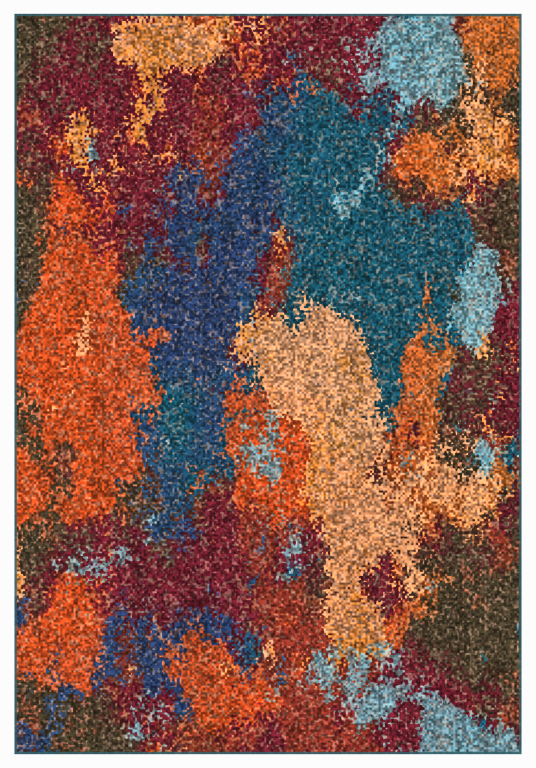
A Shadertoy shader for this texture:

```glsl
// A worn abstract rug on a white ground: maroon and olive pile overlaid with
// ragged patches of blue, orange, pale aqua and peach. Each patch is layered
// noise, thresholded by soft regional blobs, and broken up by a woven grain.

const vec3 PAPER  = vec3(0.99);
const vec3 MAROON = vec3(0.42, 0.12, 0.17);
const vec3 OLIVE  = vec3(0.27, 0.23, 0.16);
const vec3 RUST   = vec3(0.60, 0.23, 0.14);
const vec3 NAVY   = vec3(0.14, 0.24, 0.40);
const vec3 TEAL   = vec3(0.08, 0.32, 0.40);
const vec3 ORANGE = vec3(0.80, 0.29, 0.11);
const vec3 AQUA   = vec3(0.42, 0.62, 0.67);
const vec3 PEACH  = vec3(0.90, 0.60, 0.40);
const vec3 GOLD   = vec3(0.80, 0.49, 0.19);
const vec3 FLECK  = vec3(0.70, 0.56, 0.48);
const vec3 BINDING = vec3(0.20, 0.38, 0.42);

float hash(vec2 p) {
    vec3 q = fract(p.xyx * 0.1031);
    q += dot(q, q.yzx + 33.33);
    return fract((q.x + q.y) * q.z);
}

float noise(vec2 p) {
    vec2 i = floor(p), f = fract(p);
    f = f * f * (3.0 - 2.0 * f);
    float low = mix(hash(i), hash(i + vec2(1, 0)), f.x);
    float high = mix(hash(i + vec2(0, 1)), hash(i + vec2(1, 1)), f.x);
    return mix(low, high, f.y);
}

float fbm(vec2 p) {
    float sum = 0.0, total = 0.0, amp = 1.0;
    for (int i = 0; i < 6; i++) {
        sum += amp * noise(p);
        total += amp;
        amp *= 0.62;
        p = mat2(1.96, 0.35, -0.35, 1.96) * p + 17.3;
    }
    return sum / total;
}

// Soft elliptical region, 1 at its centre
float blob(vec2 uv, vec2 centre, vec2 radius) {
    vec2 d = (uv - centre) / radius;
    return exp(-dot(d, d));
}

// Ragged coverage; bias shifts the amount, grain crumbles the rim
float wornPatch(vec2 p, float seed, float bias, float grain) {
    float field = fbm(p * vec2(11.0, 7.5) + seed) - 0.5;
    return smoothstep(-0.025, 0.035, field + bias + 0.14 * (grain - 0.5));
}

float boxDistance(vec2 p, vec2 halfSize) {
    vec2 d = abs(p) - halfSize;
    return max(d.x, d.y);
}

vec3 rugColor(vec2 p, vec2 uv) {
    float grain = noise(p * 350.0 + 5.0);
    float speckle = noise(p * 310.0 + 90.0);
    float tone = fbm(p * vec2(7.0, 5.0) + 40.0);

    // Ground pile: maroon inside, olive toward the sides and corners
    float side = smoothstep(0.22, 0.5, abs(uv.x - 0.5));
    float olive = smoothstep(0.42, 0.62, tone + 0.16 * side - 0.06 + 0.2 * (speckle - 0.5));
    vec3 col = mix(MAROON, OLIVE, olive);
    float rust = wornPatch(p, 71.0, -0.03 - 0.08 * smoothstep(0.5, 0.9, uv.y), speckle);
    col = mix(col, RUST, 0.7 * rust);

    // Blue fields, navy in the middle and teal to the right
    float blue = -0.15
        + 0.25 * blob(uv, vec2(0.45, 0.68), vec2(0.20, 0.14))
        + 0.29 * blob(uv, vec2(0.67, 0.56), vec2(0.17, 0.17))
        + 0.27 * blob(uv, vec2(0.30, 0.46), vec2(0.15, 0.15))
        + 0.22 * blob(uv, vec2(0.36, 0.21), vec2(0.15, 0.11))
        + 0.24 * blob(uv, vec2(0.68, 0.87), vec2(0.13, 0.11));
    vec3 blueTone = mix(NAVY, TEAL, smoothstep(0.35, 0.65, uv.x + tone - 0.5));
    col = mix(col, blueTone, 0.94 * wornPatch(p, 11.0, blue, grain));

    // Orange wear over both
    float orange = -0.15
        + 0.27 * blob(uv, vec2(0.14, 0.53), vec2(0.09, 0.16))
        + 0.22 * blob(uv, vec2(0.14, 0.24), vec2(0.13, 0.13))
        + 0.25 * blob(uv, vec2(0.52, 0.38), vec2(0.15, 0.14))
        + 0.22 * blob(uv, vec2(0.80, 0.32), vec2(0.18, 0.19))
        + 0.16 * blob(uv, vec2(0.50, 0.12), vec2(0.25, 0.06));
    vec3 orangeTone = mix(ORANGE, GOLD, 0.6 * smoothstep(0.6, 0.9, uv.x));
    col = mix(col, orangeTone, 0.9 * wornPatch(p, 33.0, orange, speckle));

    // Peach and gold highlights
    float peach = -0.20
        + 0.25 * blob(uv, vec2(0.58, 0.53), vec2(0.11, 0.08))
        + 0.24 * blob(uv, vec2(0.62, 0.38), vec2(0.08, 0.14))
        + 0.27 * blob(uv, vec2(0.33, 0.95), vec2(0.11, 0.04))
        + 0.18 * blob(uv, vec2(0.72, 0.26), vec2(0.15, 0.11));
    vec3 peachTone = mix(GOLD, PEACH, smoothstep(0.35, 0.6, tone + 0.3 * (speckle - 0.5)));
    col = mix(col, peachTone, 0.9 * wornPatch(p, 52.0, peach, grain));

    // Pale aqua flakes
    float aqua = -0.20
        + 0.26 * blob(uv, vec2(0.80, 0.91), vec2(0.15, 0.09))
        + 0.24 * blob(uv, vec2(0.66, 0.77), vec2(0.15, 0.07))
        + 0.28 * blob(uv, vec2(0.87, 0.58), vec2(0.06, 0.05))
        + 0.27 * blob(uv, vec2(0.92, 0.05), vec2(0.12, 0.07))
        + 0.19 * blob(uv, vec2(0.55, 0.08), vec2(0.18, 0.06));
    col = mix(col, AQUA, 0.9 * wornPatch(p, 84.0, aqua, speckle));

    // Pale flecks, faint vertical wear and shaded pile
    col = mix(col, FLECK, 0.48 * smoothstep(0.48, 0.88, speckle));
    float streak = noise(p * vec2(90.0, 5.0)) - 0.5;
    return col * (0.54 + 0.92 * grain + 0.16 * streak);
}

void mainImage(out vec4 fragColor, in vec2 fragCoord) {
    vec2 uv = fragCoord / iResolution.xy;
    vec2 p = fragCoord / iResolution.y;
    float aspect = iResolution.x / iResolution.y;
    float edge = boxDistance((uv - 0.5) * vec2(aspect, 1.0), vec2(0.473 * aspect, 0.482));
    float blur = 0.7 / iResolution.y;
    vec3 col = mix(rugColor(p, uv), BINDING, 0.85 * smoothstep(-blur, blur, edge + 0.003));
    fragColor = vec4(mix(col, PAPER, smoothstep(-blur, blur, edge)), 1.0);
}
```
